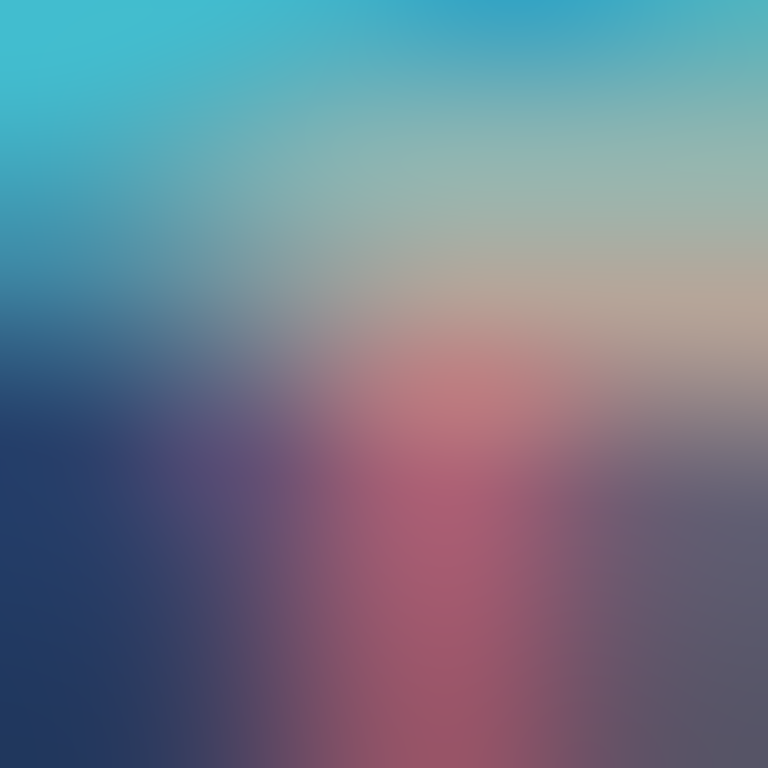
Write a WebGL 2 fragment shader that draws this background.

```glsl
#version 300 es
precision highp float;
// Soft dusk gradient: cyan sky, sandy haze, and navy, rose and slate ground.

uniform vec2 u_resolution;
out vec4 outColor;

// Sky
const vec3 CYAN = vec3(0.26, 0.74, 0.81);
const vec3 TEAL = vec3(0.30, 0.72, 0.76);
const vec3 DEEP_SKY = vec3(0.16, 0.64, 0.78);
const vec2 DEEP_CENTER = vec2(0.67, 1.02);
const vec2 DEEP_SIZE = vec2(0.22, 0.22);

// Haze along the horizon
const vec3 BLUE_HAZE = vec3(0.24, 0.50, 0.62);
const vec3 SAND = vec3(0.72, 0.64, 0.59);
const vec3 MINT = vec3(0.60, 0.78, 0.74);
const float MINT_HEIGHT = 0.77;
const float MINT_WIDTH = 0.12;
const float MINT_STRENGTH = 0.42;

// Ground
const vec3 NAVY = vec3(0.135, 0.24, 0.41);
const vec3 SLATE = vec3(0.37, 0.37, 0.45);
const vec3 ROSE = vec3(0.67, 0.37, 0.455);
const float ROSE_X = 0.58;
const float ROSE_LEFT = 0.26;
const float ROSE_RIGHT = 0.21;
const float BOTTOM_SHADE = 0.89;

// Local glows
const vec3 CORAL = vec3(0.80, 0.47, 0.48);
const vec2 CORAL_CENTER = vec2(0.61, 0.49);
const vec2 CORAL_SIZE = vec2(0.16, 0.09);
const float CORAL_STRENGTH = 0.45;
const vec3 VIOLET = vec3(0.40, 0.31, 0.50);
const vec2 VIOLET_CENTER = vec2(0.28, 0.42);
const vec2 VIOLET_SIZE = vec2(0.12, 0.12);
const float VIOLET_STRENGTH = 0.40;

// Gaussian falloff, 1 at the center
float bell(float d) {
    return exp(-d * d);
}

float glow(vec2 p, vec2 center, vec2 size) {
    return bell(length((p - center) / size));
}

vec3 skyColor(vec2 p) {
    vec3 color = mix(CYAN, TEAL, smoothstep(0.5, 1.0, p.x));
    return mix(color, DEEP_SKY, glow(p, DEEP_CENTER, DEEP_SIZE));
}

vec3 hazeColor(vec2 p) {
    return mix(BLUE_HAZE, SAND, smoothstep(0.0, 0.65, p.x));
}

vec3 groundColor(vec2 p) {
    vec3 color = mix(NAVY, SLATE, smoothstep(0.1, 1.0, p.x));
    float width = p.x < ROSE_X ? ROSE_LEFT : ROSE_RIGHT;
    color = mix(color, ROSE, bell((p.x - ROSE_X) / width));
    return color * mix(BOTTOM_SHADE, 1.0, smoothstep(0.0, 0.4, p.y));
}

void main() {
    vec2 p = gl_FragCoord.xy / u_resolution;
    float side = smoothstep(0.0, 0.5, p.x);

    // Ground and its glows
    vec3 color = groundColor(p);
    color = mix(color, VIOLET, VIOLET_STRENGTH * glow(p, VIOLET_CENTER, VIOLET_SIZE));

    // Haze rises lower on the right
    float hazeLow = mix(0.40, 0.30, p.x);
    float hazeHigh = mix(0.68, 0.62, p.x);
    color = mix(color, hazeColor(p), smoothstep(hazeLow, hazeHigh, p.y));
    color = mix(color, CORAL, CORAL_STRENGTH * glow(p, CORAL_CENTER, CORAL_SIZE));

    // Sky reaches further down on the left
    float skyLow = mix(0.55, 0.60, side);
    float skyHigh = mix(0.94, 1.08, side);
    color = mix(color, skyColor(p), smoothstep(skyLow, skyHigh, p.y));

    // Pale mint band between haze and sky
    float mint = MINT_STRENGTH * side * bell((p.y - MINT_HEIGHT) / MINT_WIDTH);
    color = mix(color, MINT, mint);

    outColor = vec4(color, 1.0);
}
```
